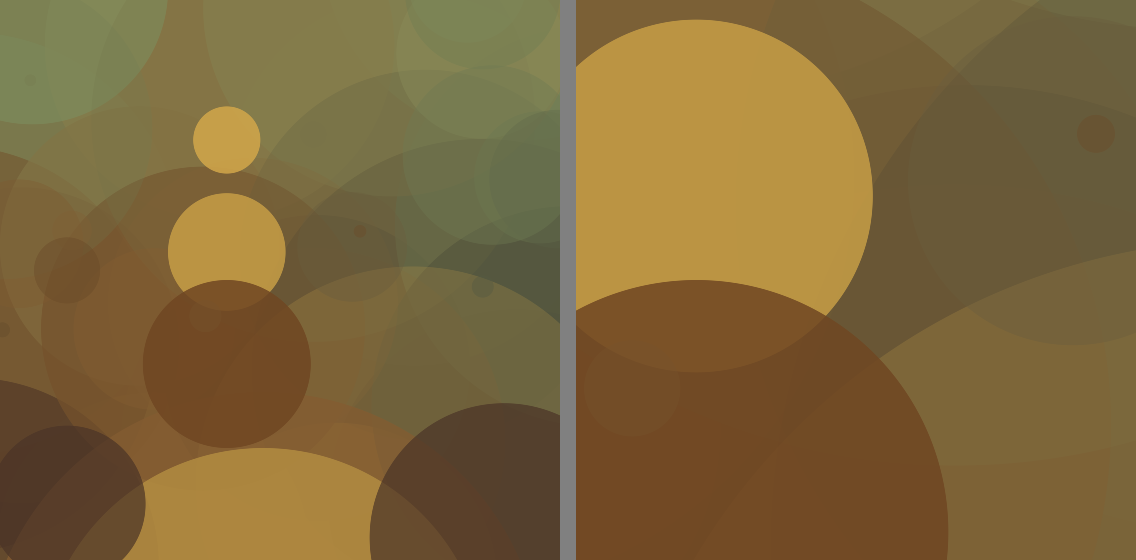
Left: the whole. Right: its middle third, enlarged.
Give the GLSL for this background, as a Shadertoy shader.

```glsl
const vec3 OLIVE = vec3(0.55, 0.49, 0.29);
const vec3 SAGE = vec3(0.50, 0.56, 0.37);
const vec3 UMBER = vec3(0.46, 0.32, 0.17);
const vec3 MOSS = vec3(0.32, 0.34, 0.25);
const vec3 OCHRE = vec3(0.72, 0.57, 0.26);
const vec3 COCOA = vec3(0.29, 0.20, 0.15);
const vec3 RUSSET = vec3(0.46, 0.29, 0.14);
const vec3 GOLD = vec3(0.77, 0.61, 0.27);

vec3 hash3(float n) {
    vec3 p = fract(vec3(n) * vec3(0.1031, 0.1130, 0.0973) + 0.37);
    p += dot(p, p.yzx + 33.33);
    return fract((p.xxy + p.yzz) * p.zyx);
}

// Soft map of hues: green above, brown and moss between, ochre and cocoa below
vec3 regionColor(vec2 p) {
    vec3 upper = mix(OLIVE, SAGE, smoothstep(0.12, 0.42, abs(p.x - 0.45)));
    vec3 middle = mix(UMBER, MOSS, smoothstep(0.55, 0.75, p.x));
    vec3 lower = mix(OCHRE, COCOA, smoothstep(0.18, 0.42, abs(p.x - 0.45)));
    vec3 color = mix(lower, middle, smoothstep(0.12, 0.32, p.y));
    return mix(color, upper, smoothstep(0.5, 0.75, p.y));
}

// Lays one translucent disc over a colour
vec3 addDisc(vec3 under, vec2 p, vec2 center, float radius, vec3 color, float alpha) {
    float pixel = 1.0 / iResolution.y;
    float cover = 1.0 - smoothstep(-0.5 * pixel, 0.5 * pixel, length(p - center) - radius);
    return mix(under, color, cover * alpha);
}

// Scatters discs whose radius lies between the given limits
vec3 scatterDiscs(vec3 color, vec2 p, int count, float seed, vec2 radii, float alpha) {
    for (int i = 0; i < count; i++) {
        vec3 place = hash3(seed + float(i) * 3.7);
        vec3 look = hash3(seed + float(i) * 5.3 + 71.0);
        vec2 center = place.xy * 1.1 - 0.05;
        vec2 hueSpot = center + (look.xy - 0.5) * 0.4;
        vec3 tint = regionColor(hueSpot) * mix(0.82, 1.15, look.z);
        color = addDisc(color, p, center, mix(radii.x, radii.y, place.z), tint, alpha);
    }
    return color;
}

void mainImage(out vec4 fragColor, in vec2 fragCoord) {
    vec2 p = (fragCoord - 0.5 * iResolution.xy) / iResolution.y + 0.5;
    vec3 color = mix(UMBER, OLIVE, 0.4);

    // Broad discs on a jittered grid, in shuffled order
    for (int i = 0; i < 16; i++) {
        int cell = (i * 7 + 3) % 16;
        vec3 h = hash3(float(cell) * 2.3 + 11.0);
        vec2 grid = vec2(cell % 4, cell / 4) / 3.0;
        vec2 center = grid + (h.xy - 0.5) * 0.22;
        color = addDisc(color, p, center, mix(0.24, 0.38, h.z), regionColor(grid), 0.72);
    }
    color = scatterDiscs(color, p, 8, 23.0, vec2(0.25, 0.45), 0.22);

    // Nested mounds at the foot
    for (int i = 0; i < 2; i++) {
        float t = float(i);
        color = addDisc(color, p, vec2(0.47, -0.2), 0.5 - 0.1 * t, mix(UMBER * 1.12, OCHRE, t), 0.75);
    }

    // Dark discs on both sides of the mounds
    for (int i = 0; i < 2; i++) {
        float side = float(i) * 2.0 - 1.0;
        vec2 center = vec2(0.51 + side * 0.39, 0.07 - side * 0.03);
        color = addDisc(color, p, center, 0.19 + side * 0.05, COCOA, 0.7);
    }

    color = scatterDiscs(color, p, 9, 57.0, vec2(0.07, 0.18), 0.4);

    // Central column, shrinking and brightening upward
    for (int i = 2; i >= 0; i--) {
        float t = float(i);
        vec2 center = vec2(0.405, 0.35 + 0.2 * t);
        vec3 tint = mix(RUSSET, GOLD, min(t, 1.0)) * (0.95 + 0.06 * t);
        color = addDisc(color, p, center, 0.15 - 0.045 * t, tint, 0.85);
    }

    color = scatterDiscs(color, p, 9, 91.0, vec2(0.008, 0.06), 0.4);
    fragColor = vec4(color, 1.0);
}
```
